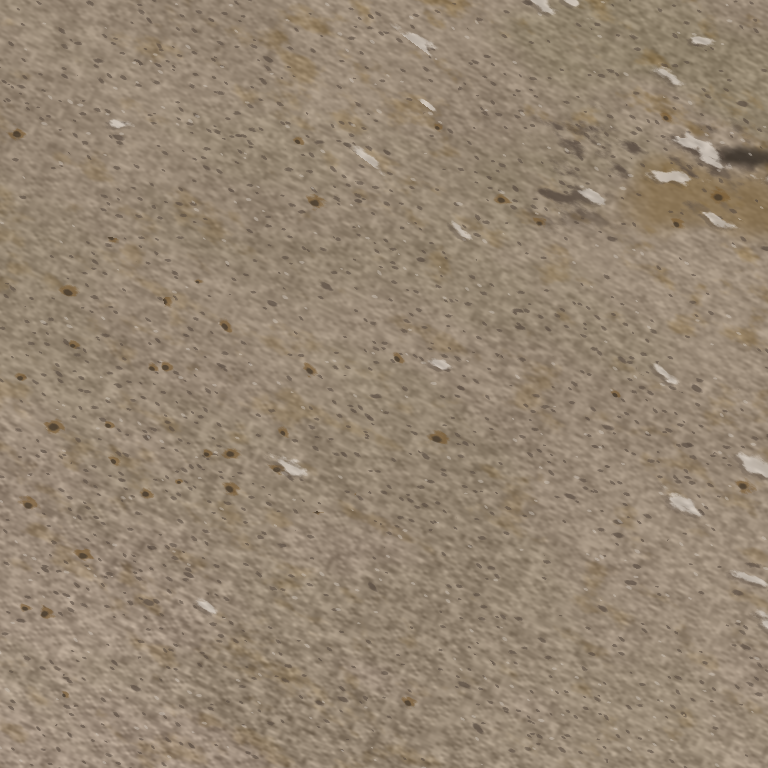
This texture is drawn by a Shadertoy shader. Its source:

```glsl
const vec3 SOIL = vec3(0.592, 0.530, 0.460);
const vec3 PINK_DUST = vec3(0.635, 0.565, 0.510);
const vec3 OLIVE_SOIL = vec3(0.550, 0.500, 0.410);
const vec3 DRY_GRASS = vec3(0.530, 0.430, 0.270);
const vec3 TUFT = vec3(0.480, 0.360, 0.200);
const vec3 PEBBLE_DARK = vec3(0.350, 0.300, 0.260);
const vec3 SHADOW = vec3(0.220, 0.190, 0.160);
const vec3 PALE_ROCK = vec3(0.800, 0.765, 0.725);
const float SLOPE = -0.45;

float hash(vec2 p) {
    return fract(sin(dot(p, vec2(127.1, 311.7))) * 43758.5453);
}

float noise(vec2 p) {
    vec2 i = floor(p), f = fract(p);
    f = f * f * (3.0 - 2.0 * f);
    float low = mix(hash(i), hash(i + vec2(1, 0)), f.x);
    float high = mix(hash(i + vec2(0, 1)), hash(i + vec2(1, 1)), f.x);
    return mix(low, high, f.y);
}

float fbm(vec2 p) {
    float sum = 0.0, amp = 0.5;
    for (int i = 0; i < 5; i++) {
        sum += amp * noise(p);
        p = mat2(1.6, 1.2, -1.2, 1.6) * p + 7.3;
        amp *= 0.5;
    }
    return sum;
}

vec2 rotate(vec2 p, float angle) {
    float c = cos(angle), s = sin(angle);
    return vec2(c * p.x + s * p.y, c * p.y - s * p.x);
}

// Coverage of randomly placed ragged ellipses; size is in cell units
float scatter(vec2 p, float cells, vec2 size, float density, float ragged, float seed) {
    vec2 q = p * cells, id = floor(q);
    float wobble = (fbm(q * vec2(4.0, 9.0) + seed) - 0.48) * ragged;
    float cover = 0.0;
    for (int y = -1; y <= 1; y++) {
        for (int x = -1; x <= 1; x++) {
            vec2 cell = id + vec2(x, y);
            vec2 key = cell + seed * 17.3;
            vec2 center = cell + vec2(hash(key + 3.1), hash(key + 8.7));
            float scale = mix(0.5, 1.2, hash(key + 5.9));
            vec2 d = rotate(q - center, (hash(key + 1.7) - 0.5) * 0.7);
            float dist = length(d / (size * scale)) + wobble;
            float shape = 1.0 - smoothstep(0.5, 1.1, dist);
            cover = max(cover, shape * step(hash(key), density));
        }
    }
    return cover;
}

// Soft elliptical region with an uneven rim
float region(vec2 uv, vec2 center, vec2 radius, float rim) {
    return 1.0 - smoothstep(0.4, 1.2, length((uv - center) / radius) + rim);
}

vec3 groundColor(vec2 uv, vec2 p, float upperRight) {
    float patches = fbm(p * vec2(5.0, 9.0) + 2.0);
    float dusty = smoothstep(0.75, 0.0, uv.y + uv.x * 0.3 + (patches - 0.5) * 0.5);
    vec3 col = mix(SOIL, PINK_DUST, dusty * 0.5);
    float olive = smoothstep(0.42, 0.65, fbm(p * vec2(4.0, 8.0) + 31.0));
    col = mix(col, OLIVE_SOIL, olive * (0.35 + 0.4 * upperRight));
    float grass = smoothstep(0.55, 0.78, fbm(p * vec2(22.0, 40.0) + 11.0));
    col = mix(col, DRY_GRASS, grass * (0.3 + 0.3 * upperRight));

    // Fine grain drawn out along the slope
    float coarse = noise(p * vec2(80.0, 170.0)) - 0.5;
    float fine = noise(p * vec2(170.0, 290.0) + 40.0) - 0.5;
    float contrast = 0.85 + 0.4 * dusty;
    float grain = (coarse * 0.13 + fine * 0.12) * contrast + (patches - 0.48) * 0.10;
    return col + grain * vec3(1.0, 0.98, 0.94);
}

void mainImage(out vec4 fragColor, in vec2 fragCoord) {
    vec2 uv = fragCoord / iResolution.xy;
    vec2 p = rotate(uv, SLOPE);
    float upperRight = smoothstep(1.0, 1.5, uv.x * 0.75 + uv.y);
    float rim = (fbm(uv * 14.0) - 0.48) * 1.6;
    vec3 col = groundColor(uv, p, upperRight);

    // Rough gully with grass and broken shadow
    float gully = region(uv, vec2(0.84, 0.78), vec2(0.30, 0.075), rim);
    float meadow = region(uv, vec2(0.92, 0.745), vec2(0.14, 0.055), rim);
    float cracks = smoothstep(0.50, 0.72, fbm(p * vec2(28.0, 60.0) + 19.0));
    col = mix(col, DRY_GRASS + (cracks - 0.4) * 0.08, meadow * 0.55);
    col = mix(col, PEBBLE_DARK, gully * cracks * 0.85);
    float hollow = region(uv, vec2(0.96, 0.795), vec2(0.06, 0.017), rim);
    col = mix(col, SHADOW, hollow * 0.8);

    // Dark pebbles in two sizes
    float crowd = smoothstep(0.3, 0.65, fbm(uv * 9.0 + 50.0));
    float small = scatter(p, 62.0, vec2(0.32, 0.15), 0.15 + 0.3 * crowd, 0.8, 1.0);
    float large = scatter(p, 27.0, vec2(0.23, 0.10), 0.06 + 0.14 * crowd, 1.0, 2.0);
    col = mix(col, PEBBLE_DARK, small * 0.6);
    col = mix(col, PEBBLE_DARK, large * 0.7);

    // Light chips
    float chips = scatter(p, 48.0, vec2(0.20, 0.10), 0.16, 0.6, 3.0);
    col = mix(col, PALE_ROCK, chips * 0.45);

    // Ochre tufts with a dark core
    float tuftBand = region(uv, vec2(0.18, 0.48), vec2(0.34, 0.24), rim * 0.5);
    float tuftDensity = 0.03 + 0.20 * tuftBand;
    float tufts = scatter(p, 23.0, vec2(0.26, 0.18), tuftDensity, 1.6, 4.0);
    float cores = scatter(p + vec2(0.001, 0.002), 23.0, vec2(0.14, 0.10), tuftDensity, 0.8, 4.0);
    col = mix(col, TUFT, tufts * 0.65);
    col = mix(col, SHADOW, cores * 0.65);

    // Pale rock outcrops, each shaded on its lower side
    float rockDensity = 0.04 + 0.26 * upperRight + 0.2 * gully;
    vec2 rockSize = vec2(0.36, 0.11);
    float shade = scatter(p + vec2(0.004, 0.005), 13.0, rockSize, rockDensity, 2.2, 6.0);
    float rock = scatter(p, 13.0, rockSize, rockDensity, 2.2, 6.0);
    col = mix(col, PEBBLE_DARK, shade * 0.4);
    col = mix(col, PALE_ROCK + (noise(p * vec2(90.0, 220.0)) - 0.5) * 0.16, rock * 0.85);

    fragColor = vec4(clamp(col, 0.0, 1.0), 1.0);
}
```
